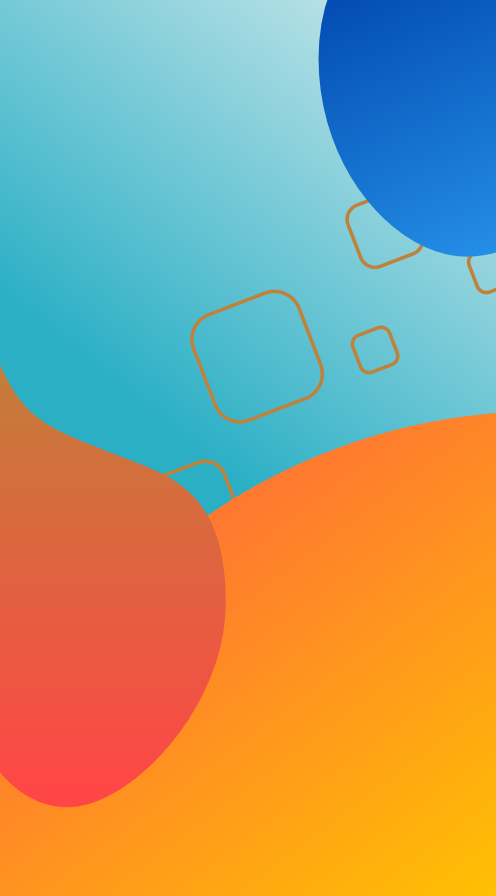
Write a WebGL 2 fragment shader that draws this background.

```glsl
#version 300 es
precision highp float;
// Abstract backdrop: a teal sky with tilted square outlines, a large orange
// disc and two soft blobs. The blobs are closed Bezier paths turned into signed
// distances; every fill is a linear gradient. Lengths are in canvas heights.

#define TILT 0.3665
#define STROKE 0.002
#define CORNER 0.47
#define CURVE_STEPS 20
#define DISC_CENTER vec2(0.606, -0.119)
#define DISC_RADIUS 0.660

uniform vec2 u_resolution;
out vec4 fragColor;

const vec3 TEAL = vec3(0.165, 0.686, 0.773);
const vec3 PALE = vec3(0.737, 0.886, 0.906);
const vec3 CORAL = vec3(1.0, 0.47, 0.19);
const vec3 AMBER = vec3(1.0, 0.753, 0.008);
const vec3 BRONZE = vec3(0.765, 0.49, 0.225);
const vec3 RED = vec3(1.0, 0.275, 0.275);
const vec3 NAVY = vec3(0.012, 0.302, 0.698);
const vec3 AZURE = vec3(0.141, 0.557, 0.902);
const vec3 LINE = vec3(0.745, 0.51, 0.235);

// Center and half size of each outlined square
const vec3 SQUARES[5] = vec3[5](
    vec3(0.287, 0.602, 0.063), vec3(0.4186, 0.6094, 0.0219),
    vec3(0.4297, 0.7439, 0.0366), vec3(0.550, 0.7005, 0.0234),
    vec3(0.214, 0.4284, 0.0492));

// Antialiased coverage of a signed distance
float cover(float dist) {
    return clamp(0.5 - dist * u_resolution.y, 0.0, 1.0);
}

// Linear gradient along a direction
vec3 gradient(vec2 p, vec2 dir, float lo, float hi, vec3 from, vec3 to) {
    return mix(from, to, clamp((dot(p, dir) - lo) / (hi - lo), 0.0, 1.0));
}

float roundedSquare(vec2 p, float halfSize) {
    float radius = halfSize * CORNER;
    vec2 q = abs(p) - halfSize + radius;
    return length(max(q, 0.0)) + min(max(q.x, q.y), 0.0) - radius;
}

vec2 bezier(vec2 a, vec2 b, vec2 c, vec2 d, float t) {
    float s = 1.0 - t;
    return s * s * s * a + 3.0 * s * t * (s * b + t * c) + t * t * t * d;
}

// Adds one curve to a path: x keeps the least squared distance, y the side
void addCurve(inout vec2 path, vec2 p, vec2 a, vec2 b, vec2 c, vec2 d) {
    vec2 start = a;
    for (int i = 1; i <= CURVE_STEPS; i++) {
        vec2 end = bezier(a, b, c, d, float(i) / float(CURVE_STEPS));
        vec2 e = end - start;
        vec2 w = p - start;
        vec2 gap = w - e * clamp(dot(w, e) / dot(e, e), 0.0, 1.0);
        path.x = min(path.x, dot(gap, gap));
        bool spans = (start.y > p.y) != (end.y > p.y);
        if (spans && w.x < e.x * w.y / e.y) path.y = -path.y;
        start = end;
    }
}

float blueBlob(vec2 p) {
    vec2 path = vec2(9.0, 1.0);
    vec2 left = vec2(0.3555, 0.9349);
    vec2 base = vec2(0.5208, 0.7135);
    vec2 right = vec2(0.703, 0.870);
    addCurve(path, p, left, vec2(0.3555, 0.8086), vec2(0.444, 0.7135), base);
    addCurve(path, p, base, vec2(0.5794, 0.7135), vec2(0.677, 0.7656), right);
    addCurve(path, p, right, vec2(0.462, 1.195), vec2(0.3555, 1.065), left);
    return path.y * sqrt(path.x);
}

float redBlob(vec2 p) {
    vec2 path = vec2(9.0, 1.0);
    vec2 top = vec2(0.0, 0.5924);
    vec2 bend = vec2(0.1302, 0.4922);
    vec2 side = vec2(0.252, 0.3268);
    vec2 base = vec2(0.0755, 0.099);
    vec2 exit = vec2(0.0, 0.138);
    addCurve(path, p, top, vec2(0.0283, 0.532), vec2(0.0499, 0.5234), bend);
    addCurve(path, p, bend, vec2(0.1908, 0.4688), vec2(0.252, 0.4531), side);
    addCurve(path, p, side, vec2(0.252, 0.2122), vec2(0.1471, 0.099), base);
    addCurve(path, p, base, vec2(0.0456, 0.099), vec2(0.0195, 0.1146), exit);
    addCurve(path, p, exit, vec2(-0.13, 0.219), vec2(-0.13, 0.479), top);
    return path.y * sqrt(path.x);
}

void main() {
    vec2 p = gl_FragCoord.xy / u_resolution.y;
    vec3 color = gradient(p, vec2(0.62, 0.78), 0.52, 1.027, TEAL, PALE);

    // Tilted outlines
    float c = cos(TILT), s = sin(TILT);
    for (int i = 0; i < 5; i++) {
        vec2 q = mat2(c, -s, s, c) * (p - SQUARES[i].xy);
        float outline = abs(roundedSquare(q, SQUARES[i].z)) - STROKE;
        color = mix(color, LINE, cover(outline));
    }

    // Disc, then the blobs on top
    vec3 orange = gradient(p, vec2(0.6, -0.8), -0.193, 0.333, CORAL, AMBER);
    color = mix(color, orange, cover(length(p - DISC_CENTER) - DISC_RADIUS));
    vec3 blue = gradient(p, vec2(0.4, -0.9), -0.75, -0.425, NAVY, AZURE);
    color = mix(color, blue, cover(blueBlob(p)));
    vec3 red = gradient(p, vec2(0.0, -1.0), -0.592, -0.115, BRONZE, RED);
    color = mix(color, red, cover(redBlob(p)));

    fragColor = vec4(color, 1.0);
}
```
